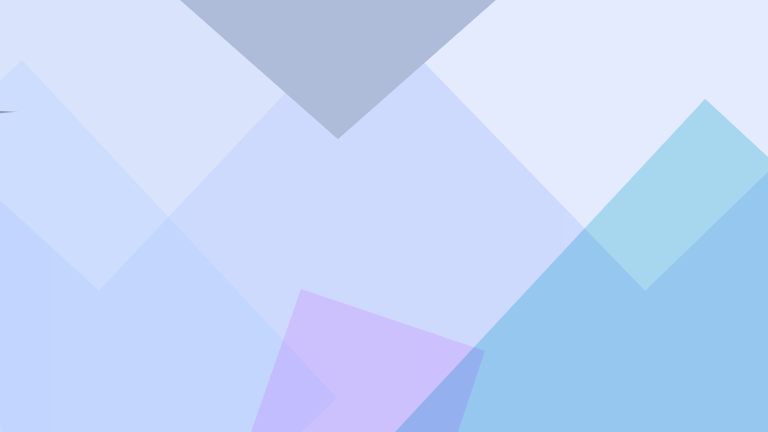
This background is drawn by a WebGL 1 fragment shader. Its source:

```glsl
precision highp float;
// Overlapping translucent pastel diamonds and peaks on a pale blue backdrop.

uniform vec2 u_resolution;

// The layout spans 16 by 9 units, origin at the lower left.
const vec2 CANVAS = vec2(16.0, 9.0);

// Opaque colours
const vec3 SKY_LEFT = vec3(0.852, 0.893, 0.989);
const vec3 SKY_RIGHT = vec3(0.898, 0.922, 0.996);
const vec3 RIDGE_LEFT = vec3(0.800, 0.852, 0.993);
const vec3 RIDGE_RIGHT = vec3(0.808, 0.857, 0.995);
const vec3 SLATE = vec3(0.686, 0.739, 0.851);
const vec3 SLIVER = vec3(0.58, 0.62, 0.69);

// Translucent layers
const vec3 DIAMOND_BLUE = vec3(0.647, 0.792, 1.0);
const float DIAMOND_ALPHA = 0.25;
const vec3 AQUA_TINT = vec3(0.730, 0.912, 0.941);
const vec3 VIOLET_TINT = vec3(0.995, 0.886, 1.0);

// Shape corners
const vec2 RIDGE_START = vec2(0.0, 4.83);
const vec2 RIDGE_VALLEY_L = vec2(2.06, 2.94);
const vec2 RIDGE_PEAK = vec2(7.67, 8.90);
const vec2 RIDGE_VALLEY_R = vec2(13.44, 2.94);
const vec2 RIDGE_END = vec2(16.0, 5.42);

const vec2 DIAMOND_TOP = vec2(0.46, 7.75);
const vec2 DIAMOND_RIGHT = vec2(7.02, 0.71);
const vec2 DIAMOND_BOTTOM = vec2(3.0, -3.13);
const vec2 DIAMOND_LEFT = vec2(-3.56, 3.92);

const vec2 AQUA_FOOT = vec2(8.23, 0.0);
const vec2 AQUA_PEAK = vec2(14.69, 6.94);
const vec2 AQUA_END = vec2(16.0, 5.73);

const vec2 VIOLET_FOOT_L = vec2(5.23, 0.0);
const vec2 VIOLET_TOP = vec2(6.27, 2.98);
const vec2 VIOLET_RIGHT = vec2(10.10, 1.69);
const vec2 VIOLET_FOOT_R = vec2(9.54, 0.0);

const vec2 SLATE_LEFT = vec2(3.75, 9.0);
const vec2 SLATE_TIP = vec2(7.04, 6.10);
const vec2 SLATE_RIGHT = vec2(10.33, 9.0);

const vec2 SLIVER_TOP = vec2(0.0, 6.69);
const vec2 SLIVER_TIP = vec2(0.33, 6.67);
const vec2 SLIVER_BOTTOM = vec2(0.0, 6.64);

// Signed distance to the line a-b, positive on its right-hand side.
float side(vec2 p, vec2 a, vec2 b) {
    vec2 d = normalize(b - a);
    return dot(p - a, vec2(d.y, -d.x));
}

// Convex corner at tip, entered from a and left towards b (clockwise).
float wedge(vec2 p, vec2 a, vec2 tip, vec2 b) {
    return min(side(p, a, tip), side(p, tip, b));
}

// Antialiased coverage of a signed distance.
float coverage(float d) {
    return clamp(d * u_resolution.y / CANVAS.y + 0.5, 0.0, 1.0);
}

void main() {
    vec2 p = gl_FragCoord.xy / u_resolution * CANVAS;

    // Backdrop, its change of tone hidden behind the slate triangle
    vec3 color = mix(SKY_LEFT, SKY_RIGHT, smoothstep(5.9, 8.85, p.x));

    // Central ridge with a valley on each side
    float ridge = wedge(p, RIDGE_VALLEY_L, RIDGE_PEAK, RIDGE_VALLEY_R);
    ridge = max(ridge, side(p, RIDGE_START, RIDGE_VALLEY_L));
    ridge = max(ridge, side(p, RIDGE_VALLEY_R, RIDGE_END));
    vec3 ridgeColor = mix(RIDGE_LEFT, RIDGE_RIGHT, p.x / CANVAS.x);
    color = mix(color, ridgeColor, coverage(ridge));

    // Large blue diamond on the left
    float diamond = min(
        wedge(p, DIAMOND_TOP, DIAMOND_RIGHT, DIAMOND_BOTTOM),
        wedge(p, DIAMOND_BOTTOM, DIAMOND_LEFT, DIAMOND_TOP));
    color = mix(color, DIAMOND_BLUE, DIAMOND_ALPHA * coverage(diamond));

    // Violet tile and aqua peak multiply what lies below
    float violet = min(
        wedge(p, VIOLET_FOOT_L, VIOLET_TOP, VIOLET_RIGHT),
        side(p, VIOLET_RIGHT, VIOLET_FOOT_R));
    color *= mix(vec3(1.0), VIOLET_TINT, coverage(violet));
    float aqua = wedge(p, AQUA_FOOT, AQUA_PEAK, AQUA_END);
    color *= mix(vec3(1.0), AQUA_TINT, coverage(aqua));

    // Slate triangle hanging from the top
    float slate = wedge(p, SLATE_RIGHT, SLATE_TIP, SLATE_LEFT);
    color = mix(color, SLATE, coverage(slate));

    // Thin sliver at the left border
    float sliver = wedge(p, SLIVER_TOP, SLIVER_TIP, SLIVER_BOTTOM);
    color = mix(color, SLIVER, coverage(sliver));

    gl_FragColor = vec4(color, 1.0);
}
```
